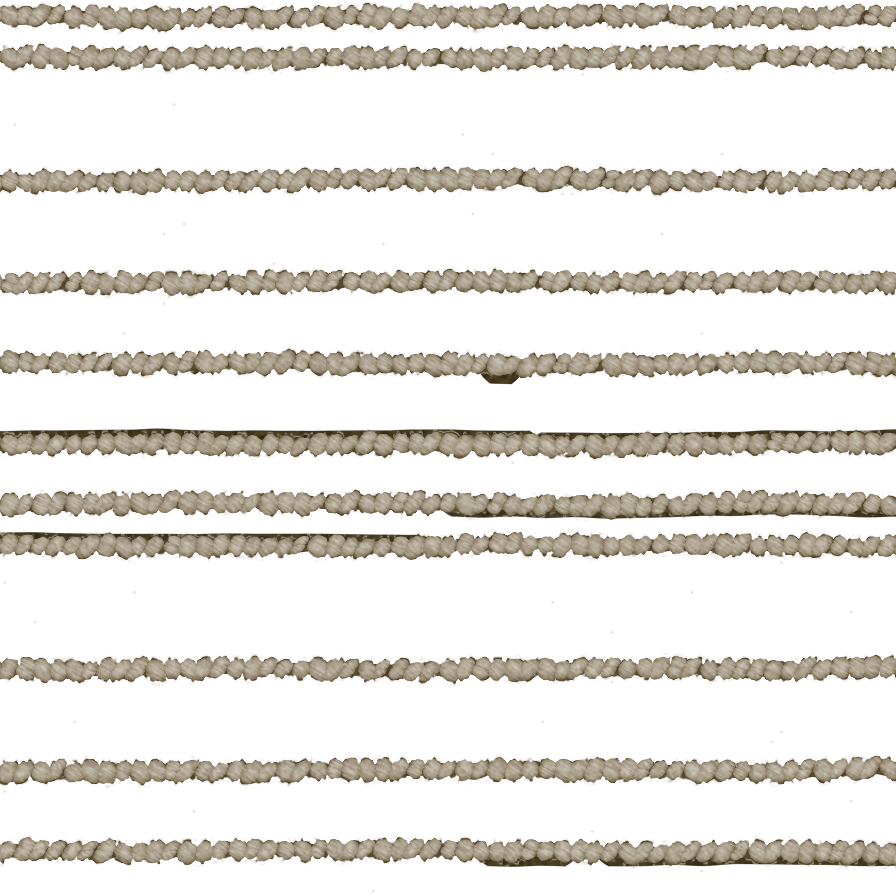
This pattern is drawn by a Shadertoy shader. Its source:

```glsl
#define ROWS 11
#define PERIOD 0.5443
#define KNOTS 55.0
#define KNOT_SIZE vec2(0.0112, 0.0118)
#define CORE_HALF 0.0072
#define FRAY 0.0045
#define SHADOW vec3(0.24, 0.20, 0.11)
#define DARK vec3(0.30, 0.25, 0.15)
#define CORD vec3(0.60, 0.55, 0.46)
#define PALE vec3(0.84, 0.82, 0.78)

// Row heights within one period, measured from the top
const float rowOffset[6] = float[6](0.0185, 0.0650, 0.2020, 0.3155, 0.4060, 0.4955);

// Loose dark edges: row, start, end, signed reach from the cord axis
const vec4 edges[8] = vec4[8](
    vec4(5, -0.1, 0.605, 0.0158), vec4(5, 0.59, 1.1, 0.0138),
    vec4(4, 0.533, 0.585, -0.0205), vec4(4, 0.205, 0.230, -0.0145),
    vec4(6, 0.490, 1.1, -0.0138), vec4(7, -0.1, 0.480, 0.0138),
    vec4(10, 0.530, 0.645, -0.0170), vec4(10, 0.665, 1.1, -0.0145));

float hash(vec2 p) {
    vec3 q = fract(p.xyx * 0.1031);
    q += dot(q, q.yzx + 33.33);
    return fract((q.x + q.y) * q.z);
}

float noise(vec2 p) {
    vec2 i = floor(p), f = fract(p);
    f = f * f * (3.0 - 2.0 * f);
    return mix(mix(hash(i), hash(i + vec2(1, 0)), f.x),
               mix(hash(i + vec2(0, 1)), hash(i + vec2(1, 1)), f.x), f.y);
}

vec3 yarnColor(float tone) {
    return tone < 0.5 ? mix(DARK, CORD, tone * 2.0)
                      : mix(CORD, PALE, min(tone * 2.0 - 1.0, 1.0));
}

// Knotted cord along y = 0: x = signed distance (positive inside), y = tone
vec2 cord(vec2 p, float row) {
    float inside = CORE_HALF - abs(p.y), height = 0.0;
    vec2 local = vec2(0);
    float cell = floor(p.x * KNOTS), owner = 0.0;
    for (int j = -1; j <= 1; j++) {
        float id = cell + float(j);
        vec2 seed = vec2(id + 7.0, row * 17.0 + 3.0);
        float a = hash(seed), b = hash(seed + 91.7), c = hash(seed + 43.3);
        vec2 center = vec2((id + 0.5 + 0.3 * (a - 0.5)) / KNOTS, 0.003 * (b - 0.5));
        vec2 size = KNOT_SIZE * (0.9 + 0.24 * c);
        for (int lobe = -1; lobe <= 1; lobe += 2) {
            vec2 split = float(lobe) * vec2(0.0025, 0.0045) * b * b;
            vec2 q = (p - center - split) / (size - abs(split));
            q.x += (a - 0.65) * q.y;
            float h = 1.0 - dot(q, q);
            inside = max(inside, (1.0 - length(q)) * size.y);
            if (h > height) {
                height = h;
                local = q;
                owner = id * 5.0 + float(lobe) + row * 31.0;
            }
        }
    }
    // Curved strands over each knot, lit from above
    float strand = noise(vec2(local.x * 1.5 + owner * 9.0 + 50.0,
                              local.y * 5.0 + local.x * 3.0 + 20.0));
    float grain = noise(p * 330.0 + row * 23.0 + 40.0);
    float tone = 0.14 + 0.60 * sqrt(height) + 0.09 * local.y
               + 0.26 * (strand - 0.5) + 0.16 * (grain - 0.5);
    return vec2(inside, clamp(tone, 0.0, 1.0));
}

void mainImage(out vec4 fragColor, in vec2 fragCoord) {
    vec2 uv = fragCoord / iResolution.xy;
    float soft = 0.75 / iResolution.y;
    vec3 color = vec3(1);

    // Sparse faint lint
    vec2 speck = uv * 90.0;
    float lint = step(0.992, hash(floor(speck) + 5.0));
    color -= 0.12 * lint * smoothstep(0.2, 0.05, length(fract(speck) - 0.5));

    for (int i = 0; i < ROWS; i++) {
        float row = float(i);
        float axis = 1.0 - rowOffset[i % 6] - PERIOD * float(i / 6);
        vec2 p = vec2(uv.x, uv.y - axis);
        if (abs(p.y) > 0.03) continue;
        p.y += 0.004 * (noise(vec2(uv.x * 7.0, row * 13.0)) - 0.5);

        // Dark loose edge behind the cord
        for (int k = 0; k < 8; k++) {
            vec4 e = edges[k];
            if (int(e.x) != i) continue;
            float ends = clamp(min(p.x - e.y, e.z - p.x) / 0.014, 0.0, 1.0);
            float reach = abs(e.w) * sqrt(ends) + 0.002 * (noise(vec2(p.x * 28.0, row)) - 0.5);
            float y = p.y * sign(e.w);
            float cover = smoothstep(-soft, soft, reach - y) * step(0.0, y) * step(0.001, ends);
            color = mix(color, SHADOW * (0.8 + 0.5 * noise(p * 220.0 + 30.0)), cover);
        }

        // Frayed outline, pale fuzz, then the cord itself
        vec2 yarn = cord(p, row);
        float ragged = noise(p * vec2(270, 230) + row * 19.0 + 60.0) - 0.5;
        float inside = yarn.x + FRAY * ragged;
        float fuzz = smoothstep(-0.004, 0.0, inside) * smoothstep(0.4, 0.8, ragged + 0.5);
        color = mix(color, PALE, 0.6 * fuzz);
        color = mix(color, yarnColor(yarn.y), smoothstep(-soft, soft, inside));
    }
    fragColor = vec4(color, 1);
}
```
